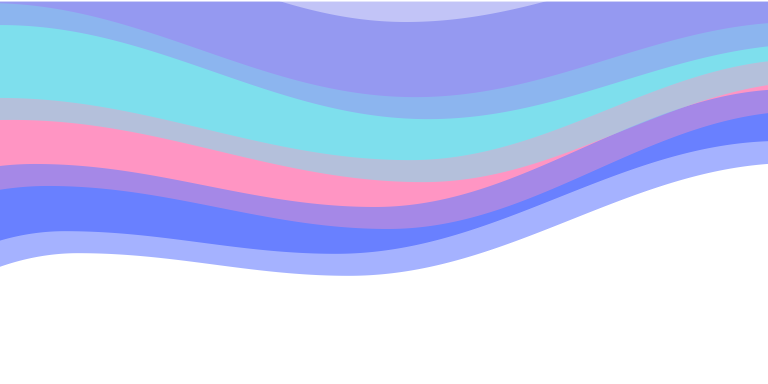
Give the GLSL for this background, as a WebGL 1 fragment shader.

```glsl
precision highp float;
// Stacked pastel waves hanging from the top of a white page.
// Each wave joins crest, trough and crest with cosine easing, and is drawn
// twice: a translucent offset copy first, then the solid body above it.
uniform vec2 u_resolution;

const float PI = 3.14159265;
const vec2 SHADOW_OFFSET = vec2(0.034, 0.0573);
const vec3 WHITE = vec3(1.0);
const vec3 BLUE = vec3(0.41, 0.50, 1.0);
const vec3 PINK = vec3(1.0, 0.585, 0.765);
const vec3 CYAN = vec3(0.495, 0.875, 0.93);
const vec3 VIOLET = vec3(0.585, 0.60, 0.945);

float ease(float t) {
  return 0.5 - 0.5 * cos(PI * clamp(t, 0.0, 1.0));
}

// Depth of the wave edge below the top; sag bends it left of the first crest.
float waveEdge(float x, vec2 crestA, vec2 trough, vec2 crestB, float sag) {
  float fall = ease((x - crestA.x) / (trough.x - crestA.x));
  float rise = ease((x - trough.x) / (crestB.x - trough.x));
  float before = max(crestA.x - x, 0.0);
  float depth = mix(crestA.y, trough.y, fall);
  return mix(depth, crestB.y, rise) + sag * before * before;
}

// Smooth coverage of everything above the given depth.
float above(float y, float edge) {
  return clamp((edge - y) * u_resolution.y + 0.5, 0.0, 1.0);
}

// Paints the translucent copy, then the solid wave.
vec3 paintWave(vec3 base, vec2 p, vec3 color, float opacity,
               vec2 crestA, vec2 trough, vec2 crestB, float sag) {
  vec2 q = p - SHADOW_OFFSET;
  float shadow = above(q.y, waveEdge(q.x, crestA, trough, crestB, sag));
  float body = above(p.y, waveEdge(p.x, crestA, trough, crestB, sag));
  return mix(mix(base, color, opacity * shadow), color, body);
}

void main() {
  // Two units wide, one unit high, y running down from the top
  vec2 uv = gl_FragCoord.xy / u_resolution;
  vec2 p = vec2(2.0 * uv.x, 1.0 - uv.y);

  // Waves from the lowest to the highest
  vec3 color = WHITE;
  color = paintWave(color, p, BLUE, 0.6, vec2(0.169, 0.602),
                    vec2(0.875, 0.661), vec2(2.035, 0.367), 0.86);
  color = paintWave(color, p, PINK, 0.4, vec2(0.091, 0.427),
                    vec2(0.977, 0.539), vec2(2.057, 0.232), 0.63);
  color = paintWave(color, p, CYAN, 0.58, vec2(0.0, 0.255),
                    vec2(1.068, 0.417), vec2(2.096, 0.154), 0.2);
  color = paintWave(color, p, VIOLET, 0.6, vec2(-0.031, 0.008),
                    vec2(1.081, 0.253), vec2(2.083, 0.057), 0.2);
  color = paintWave(color, p, WHITE, 0.42, vec2(-0.031, -0.245),
                    vec2(1.023, 0.0), vec2(2.057, -0.195), 0.2);

  // Thin white rim along the top
  color = mix(color, WHITE, above(p.y, 0.004));
  gl_FragColor = vec4(color, 1.0);
}
```
